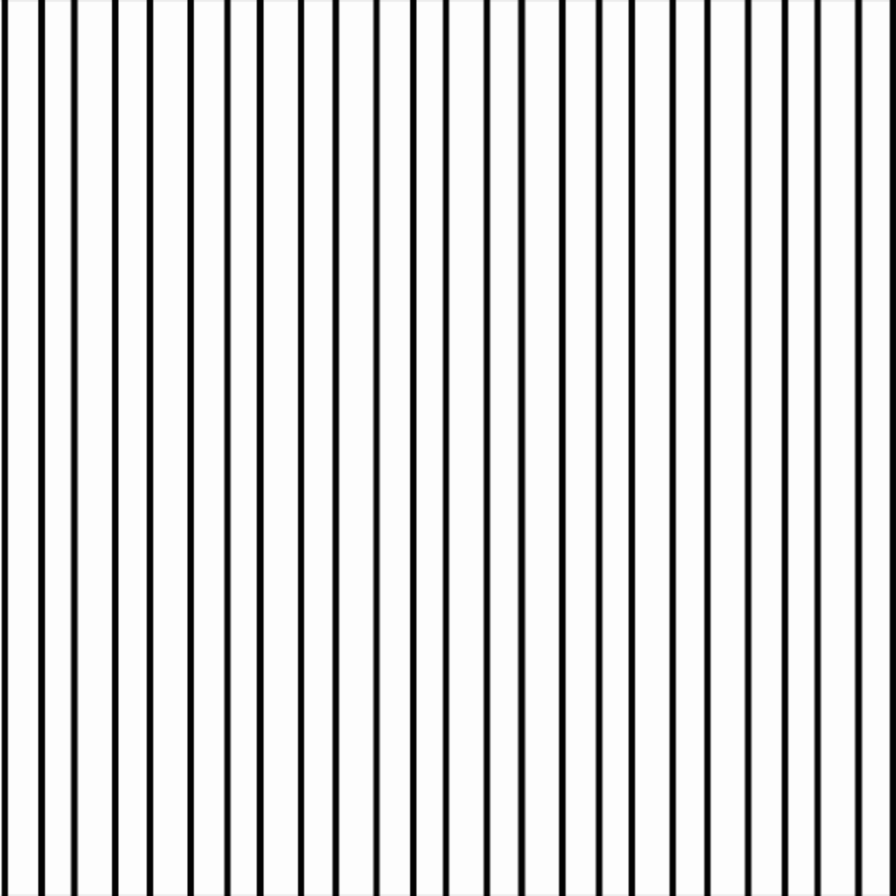
A three.js fragment shader for this pattern:

```glsl
// Black vertical pinstripes on white paper, in a rhythm of five uneven gaps.
// Each stripe is a soft-edged distance to its nearest repeat across the canvas;
// a hash varies the weight and softness of every stripe a little.

varying vec2 vUv;

const vec3 PAPER = vec3(0.992);
const vec3 INK = vec3(0.012);
const vec3 RIM = vec3(0.93);

const float START = 0.0054;        // centre of the first stripe
const float PERIOD = 0.2074;       // width of one group of five stripes
const vec4 OFFSETS = vec4(0.198, 0.374, 0.594, 0.781); // in periods, after the first

const float HALF_WIDTH = 0.0036;
const float WIDTH_VARIATION = 0.0003;
const float SOFTNESS = 0.0018;
const float SOFTNESS_VARIATION = 0.0005;
const float RIM_HEIGHT = 0.002;

float hash(float n) {
  n = fract(n * 0.1031);
  n *= n + 33.33;
  return fract(n * (n + n));
}

// Ink coverage of the nearest repeat of the stripe at this offset
float stripe(float x, float offset, float slot) {
  float t = (x - START) / PERIOD - offset;
  float group = floor(t + 0.5);
  float id = group * 5.0 + slot + 11.0;
  float distanceToCentre = abs(t - group) * PERIOD;
  float halfWidth = HALF_WIDTH + WIDTH_VARIATION * (2.0 * hash(id) - 1.0);
  float softness = SOFTNESS + SOFTNESS_VARIATION * (2.0 * hash(id + 57.0) - 1.0);
  softness = max(softness, 0.7 * fwidth(x));
  return 1.0 - smoothstep(halfWidth - softness, halfWidth + softness, distanceToCentre);
}

void main() {
  // Five stripes per group
  float ink = stripe(vUv.x, 0.0, 0.0);
  for (int i = 0; i < 4; i++) {
    ink = max(ink, stripe(vUv.x, OFFSETS[i], float(i) + 1.0));
  }

  // Faint grey rim along the top and bottom
  float edgeDistance = min(vUv.y, 1.0 - vUv.y);
  float rim = 1.0 - smoothstep(0.5 * RIM_HEIGHT, 1.5 * RIM_HEIGHT, edgeDistance);
  vec3 ground = mix(PAPER, RIM, rim);

  gl_FragColor = vec4(mix(ground, INK, ink), 1.0);
}
```
